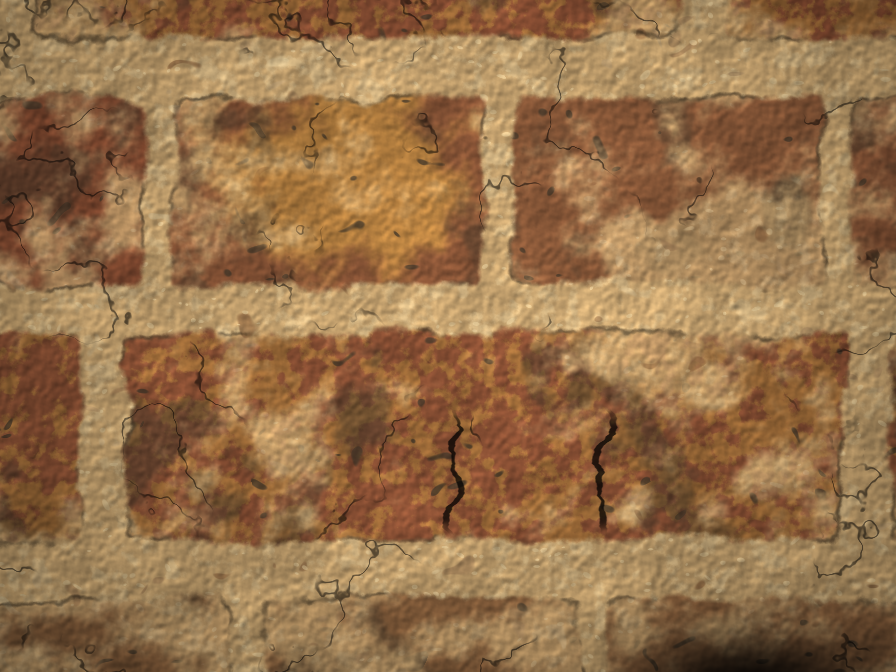
Write a Shadertoy shader that draws this texture.

```glsl
// Weathered brick wall: alternating long and short courses in sandy mortar, lit by a soft lamp.
#define COURSE_PITCH 0.364
#define COURSE_BASE -0.014
#define EDGE_WOBBLE 0.036
#define RELIEF 0.85
#define LAMP_CENTRE vec2(0.68, 0.57)
#define LAMP_FALLOFF 0.50
#define OCHRE_CENTRE vec2(0.51, 0.74)
#define SMEAR_CENTRE vec2(1.07, 0.62)
#define SOOT_CENTRE vec2(1.17, 0.68)

const vec3 MORTAR = vec3(0.73, 0.60, 0.41);
const vec3 PALE_LIME = vec3(0.84, 0.75, 0.57);
const vec3 RED_CLAY = vec3(0.52, 0.29, 0.19);
const vec3 BROWN_CLAY = vec3(0.53, 0.38, 0.24);
const vec3 OCHRE = vec3(0.66, 0.47, 0.23);
const vec3 SOOT = vec3(0.24, 0.20, 0.15);

// Per course from the bottom: brick spacing, first joint, half height
const vec3 COURSES[4] = vec3[4](vec3(0.524, 0.365, 0.122), vec3(1.140, 0.153, 0.153),
                                vec3(0.502, 0.240, 0.139), vec3(1.030, 0.015, 0.133));

float hash(vec2 p) {
    vec3 q = fract(p.xyx * 0.1031);
    q += dot(q, q.yzx + 33.33);
    return fract((q.x + q.y) * q.z);
}

float noise(vec2 p) {
    vec2 i = floor(p), f = fract(p);
    f = f * f * (3.0 - 2.0 * f);
    return mix(mix(hash(i), hash(i + vec2(1, 0)), f.x),
               mix(hash(i + vec2(0, 1)), hash(i + vec2(1, 1)), f.x), f.y);
}

float fbm(vec2 p) {
    float sum = 0.0, gain = 0.52;
    for (int i = 0; i < 5; i++) {
        sum += gain * noise(p);
        p = mat2(1.6, 1.2, -1.2, 1.6) * p + 17.3;
        gain *= 0.5;
    }
    return sum;
}

// Signed distance to the nearest brick, and its column and course
float brickDistance(vec2 p, out vec2 id) {
    float row = clamp(floor((p.y - COURSE_BASE) / COURSE_PITCH + 0.5), 0.0, 3.0);
    vec3 course = COURSES[int(row)];
    float u = (p.x - course.y) / course.x;
    id = vec2(floor(u), row);
    vec2 local = vec2((fract(u) - 0.5) * course.x, p.y - COURSE_BASE - row * COURSE_PITCH);
    float joint = course.x > 0.8 ? 0.036 : 0.023;
    vec2 q = abs(local) - vec2(0.5 * course.x - joint, course.z) + 0.018;
    return length(max(q, 0.0)) + min(max(q.x, q.y), 0.0) - 0.018;
}

// Scattered rounded grains: x = coverage, y = random tone
vec2 grains(vec2 p, float scale, float density) {
    p = p * scale + 1.5 * vec2(noise(p * 30.0), noise(p * 30.0 + 9.0));
    vec2 cell = floor(p);
    vec2 centre = 0.35 + 0.3 * vec2(hash(cell + 3.1), hash(cell + 7.7));
    float radius = 0.12 + 0.22 * hash(cell + 5.3);
    float d = length((fract(p) - centre) * vec2(0.8, 1.2)) - radius;
    float present = step(hash(cell + 11.9), density);
    return vec2(present * smoothstep(0.08, -0.08, d), hash(cell + 21.0));
}

float blob(vec2 p, vec2 centre, vec2 size) {
    vec2 d = (p - centre) / size;
    return exp(-dot(d, d));
}

float surface(vec2 p) {
    return fbm(p * 24.0) + 0.35 * noise(p * 120.0);
}

void mainImage(out vec4 fragColor, in vec2 fragCoord) {
    vec2 p = fragCoord / iResolution.y;
    float broad = fbm(p * 5.0 + 3.0), medium = fbm(p * 17.0 + 40.0), fine = fbm(p * 55.0);

    // Ragged brick outline
    vec2 id;
    vec2 wobble = vec2(fbm(p * 13.0), fbm(p * 13.0 + 50.0)) - 0.5;
    float d = brickDistance(p + EDGE_WOBBLE * wobble, id) + 0.012 * (fine - 0.5);
    float brick = smoothstep(0.006, -0.006, d);

    // Mortar with mixed pebbles and pale grit
    vec3 mortar = MORTAR * (0.86 + 0.28 * medium);
    mortar = mix(mortar, PALE_LIME, 0.45 * smoothstep(0.5, 0.75, fine));
    vec2 pebble = grains(p, 32.0, 0.13);
    mortar = mix(mortar, mix(BROWN_CLAY, PALE_LIME, pebble.y), 0.75 * pebble.x);
    mortar = mix(mortar, PALE_LIME, 0.6 * grains(p + 4.0, 75.0, 0.12).x);

    // Fired clay: each brick has its own tint, broken by ochre specks
    float longCourse = step(0.5, mod(id.y, 2.0));
    vec3 clay = mix(RED_CLAY, BROWN_CLAY, 0.6 * hash(id + 2.0));
    clay = mix(clay, BROWN_CLAY, id.y < 0.5 ? 0.8 : 0.0);
    clay = mix(clay, OCHRE, 0.7 * longCourse * smoothstep(0.42, 0.62, fine + 0.4 * (broad - 0.5)));
    clay = mix(clay, OCHRE, 0.9 * smoothstep(0.25, 0.7, blob(p, OCHRE_CENTRE, vec2(0.2, 0.17)) + medium - 0.5));
    clay *= 0.80 + 0.40 * medium;

    // Soot, pits and mortar dust on the faces
    float soot = smoothstep(0.4, 0.7, blob(p, SOOT_CENTRE, vec2(0.045, 0.07)) + 0.5 * (medium - 0.5));
    soot = max(soot, 0.6 * smoothstep(0.58, 0.72, fbm(p * 11.0 + 80.0)));
    clay = mix(clay, SOOT, 0.75 * max(soot, grains(p + 9.0, 42.0, 0.07).x));
    float smear = 0.32 * blob(p, SMEAR_CENTRE, vec2(0.16, 0.09)) + (id.y < 0.5 ? 0.07 : 0.0);
    float dust = smoothstep(0.50, 0.68, 0.5 * (broad + medium) + smear);
    clay = mix(clay, mortar, 0.8 * dust);
    vec3 color = mix(mortar, clay, brick);

    // Two long splits, then hairline cracks and broken edge shadows
    float crack = 0.0;
    for (int i = 0; i < 2; i++) {
        float k = float(i);
        float x = 0.675 + 0.222 * k + 0.05 * (fbm(vec2(p.y * 22.0, k * 8.0)) - 0.5);
        float width = 0.0015 + 0.0035 * noise(vec2(p.y * 35.0, k));
        float span = smoothstep(0.20, 0.23, p.y) * smoothstep(0.40, 0.36, p.y);
        crack = max(crack, span * smoothstep(width + 0.002, width - 0.001, abs(p.x - x)));
    }
    float vein = abs(fbm(p * 9.0 + 21.0) - 0.5);
    float hairline = smoothstep(0.014, 0.002, vein) * smoothstep(0.53, 0.65, fbm(p * 7.0 + 65.0));
    float edgeShadow = smoothstep(0.006, 0.0, abs(d)) * smoothstep(0.5, 0.7, medium);
    color *= 1.0 - max(0.75 * crack, max(0.5 * hairline, 0.4 * edgeShadow));

    // Grazing relief, lamp falloff and the shadow at the lower right
    color *= 1.0 + RELIEF * (surface(p) - surface(p + vec2(-0.003, 0.004)));
    vec2 away = (p - LAMP_CENTRE) * vec2(1.0, 1.1);
    color *= max(1.07 - LAMP_FALLOFF * dot(away, away), 0.2);
    color *= 1.0 - 0.9 * blob(p, vec2(1.12, -0.02), vec2(0.17, 0.075));
    fragColor = vec4(clamp(color, 0.0, 1.0), 1.0);
}
```
